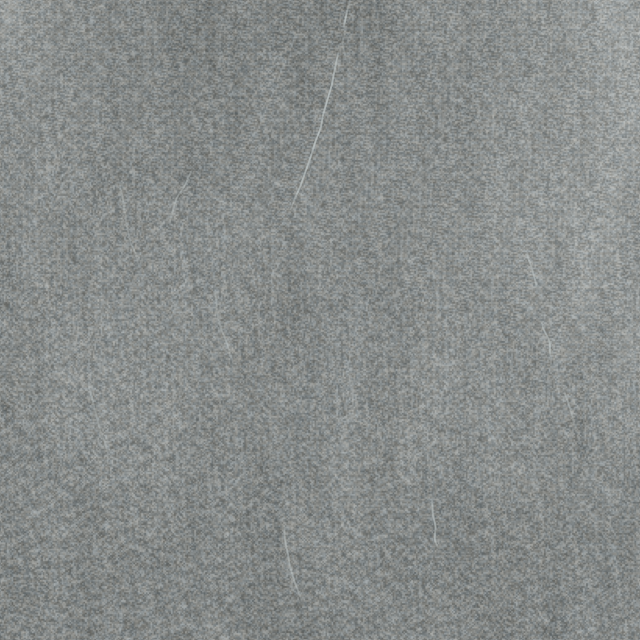
Write a three.js fragment shader that draws this texture.

```glsl
// Grey stone slab: fine salt-and-pepper grain over soft vertical streaks,
// uneven light from the upper right, and a few thin pale broken veins.
// Layered value noise makes the stone; bent tapered lines make the veins.
varying vec2 vUv;

float hash(vec2 p) {
  return fract(sin(dot(p, vec2(127.1, 311.7))) * 43758.5453);
}

float noise(vec2 p) {
  vec2 i = floor(p);
  vec2 f = fract(p);
  f = f * f * (3.0 - 2.0 * f);
  return mix(mix(hash(i), hash(i + vec2(1.0, 0.0)), f.x),
             mix(hash(i + vec2(0.0, 1.0)), hash(i + vec2(1.0, 1.0)), f.x), f.y);
}

// Noise centred on zero
float grain(vec2 p) {
  return noise(p) - 0.5;
}

// Steep tapered vein running down from top to bottom, bowed sideways
float vein(vec2 p, vec2 top, vec2 bottom, float bow) {
  float t = (top.y - p.y) / (top.y - bottom.y);
  float x = mix(top.x, bottom.x, t) + bow * sin(3.1416 * t);
  x += 0.006 * grain(vec2(p.y * 45.0, top.x * 90.0));
  float taper = smoothstep(0.0, 0.15, t) * (1.0 - smoothstep(0.75, 1.0, t));
  float body = 1.0 - smoothstep(0.0004, 0.0026, abs(p.x - x));
  return body * taper * (0.65 + 0.35 * noise(p * 110.0));
}

// Gaps that break a long vein into pieces
float gaps(float y, float seed) {
  return smoothstep(0.25, 0.42, noise(vec2(y * 17.0, seed)));
}

// Broad uneven light across the slab
float lighting(vec2 p) {
  float glow = 0.085 * smoothstep(0.6, 1.08, p.x) * smoothstep(0.15, 0.9, p.y);
  float corner = 0.07 * exp(-dot(p - vec2(0.0, 1.0), p - vec2(0.0, 1.0)) * 60.0);
  vec2 q = (p - vec2(0.45, 1.0)) / vec2(0.38, 0.25);
  float shade = 0.035 * exp(-dot(q, q));
  float floorShade = 0.022 * (1.0 - smoothstep(0.0, 0.45, p.y));
  return glow + corner - shade - floorShade;
}

// Soft vertical streaks and clouds
float streaks(vec2 p) {
  vec2 q = p + vec2(0.02 * grain(p * 6.0), 0.0);
  return 0.030 * grain(q * vec2(22.0, 5.0))
       + 0.028 * grain(q * vec2(58.0, 11.0) + 7.0)
       + 0.024 * grain(p * vec2(9.0, 6.0) + 31.0);
}

// Fine mineral speckle
float speckle(vec2 p) {
  return 0.175 * grain(p * 410.0)
       + 0.115 * grain(p * 230.0 + 13.0)
       + 0.045 * grain(p * 95.0 + 57.0);
}

// Scattered short veins, one per cell of a loose 4 by 3 layout
float scatteredVeins(vec2 p) {
  float sum = 0.0;
  for (int i = 0; i < 12; i++) {
    float n = float(i);
    vec2 cell = vec2(mod(n, 4.0), floor(n / 4.0));
    vec2 jitter = vec2(hash(vec2(n, 3.0)), hash(vec2(n, 8.0)));
    vec2 top = (cell + 0.15 + 0.8 * jitter) / vec2(4.0, 3.0);
    float len = 0.06 + 0.09 * hash(vec2(n, 15.0));
    float lean = mix(0.1, 0.45, hash(vec2(n, 21.0)));
    lean *= hash(vec2(n, 27.0)) > 0.75 ? -1.0 : 1.0;
    vec2 bottom = top + len * vec2(lean, -1.0);
    float strength = mix(0.12, 0.8, pow(hash(vec2(n, 33.0)), 1.5));
    sum += strength * vein(p, top, bottom, -0.004);
  }
  return sum;
}

void main() {
  vec2 p = vUv;
  float tone = lighting(p) + streaks(p) + speckle(p);

  // Neutral grey with slightly cool and warm grains
  vec3 stone = vec3(0.535, 0.550, 0.546) + tone;
  stone += vec3(-0.028, 0.0, 0.028) * grain(p * 260.0 + 91.0);

  // Two long broken veins and the scattered short ones
  float veins = scatteredVeins(p);
  veins += vein(p, vec2(0.55, 1.02), vec2(0.44, 0.63), 0.012) * gaps(p.y, 4.0);
  veins += 0.8 * vein(p, vec2(0.82, 0.63), vec2(0.91, 0.30), -0.008) * gaps(p.y, 9.0);

  vec3 paleVein = vec3(0.74, 0.77, 0.77);
  gl_FragColor = vec4(mix(stone, paleVein, clamp(veins, 0.0, 1.0) * 0.9), 1.0);
}
```
